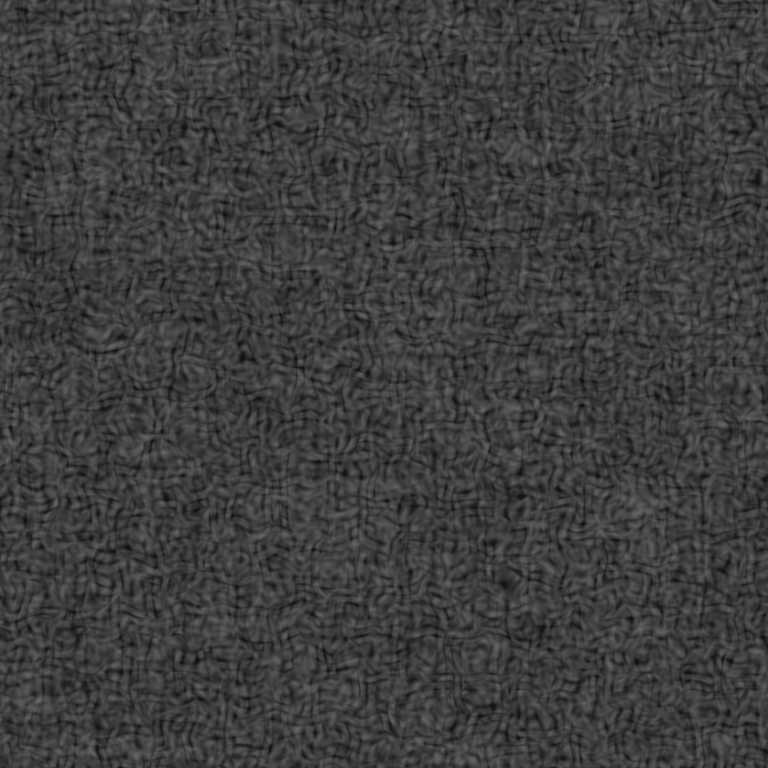
This texture is drawn by a WebGL 2 fragment shader. Its source:

```glsl
#version 300 es
precision highp float;
// Dark charcoal woven cloth with wobbly threads and short fuzzy fibres.

uniform vec2 u_resolution;
out vec4 fragColor;

const float PI = 3.14159265;
const float THREADS = 71.0;                  // threads across the canvas
const float BASE_GREY = 0.273;               // brightness before grooves
const float WOBBLE = 1.1;                    // thread displacement, in threads
const float WOBBLE_FREQ = 0.37;
const float GROOVE_DEPTH = 0.052;            // darkening between threads
const float GROOVE_VARIATION = 2.2;          // uneven visibility of grooves
const vec2 FIBRE_FREQ = vec2(0.85, 1.75);    // along and across a fibre
const float FIBRE_CONTRAST = 0.185;
const float STREAK_CONTRAST = 0.042;         // thread-to-thread brightness
const float GRAIN_CONTRAST = 0.055;
const float MOTTLE_CONTRAST = 0.030;         // broad soft patches

// Random unit vector for a lattice point.
vec2 latticeGradient(vec2 cell) {
    uvec2 q = uvec2(ivec2(cell) + 32768);
    uint h = q.x * 1597334677u ^ q.y * 3812015801u;
    h = (h ^ (h >> 15)) * 2246822519u;
    h = (h ^ (h >> 13)) * 3266489917u;
    h ^= h >> 16;
    float angle = float(h & 65535u) / 65536.0 * 2.0 * PI;
    return vec2(cos(angle), sin(angle));
}

// Gradient noise, centred on zero.
float gradientNoise(vec2 p) {
    vec2 cell = floor(p);
    vec2 f = p - cell;
    vec2 fade = f * f * f * (f * (f * 6.0 - 15.0) + 10.0);
    vec2 e = vec2(1.0, 0.0);
    float a = dot(latticeGradient(cell), f);
    float b = dot(latticeGradient(cell + e.xy), f - e.xy);
    float c = dot(latticeGradient(cell + e.yx), f - e.yx);
    float d = dot(latticeGradient(cell + e.xx), f - e.xx);
    return mix(mix(a, b, fade.x), mix(c, d, fade.x), fade.y);
}

// Noise stretched along one direction.
float fibreNoise(vec2 p, float angle, float seed) {
    vec2 along = vec2(cos(angle), sin(angle));
    vec2 q = vec2(dot(p, along), dot(p, vec2(-along.y, along.x)));
    return gradientNoise(q * FIBRE_FREQ + seed);
}

// Smooth 0 to 1 choice that varies from place to place.
float patchSelector(vec2 p, float seed) {
    return smoothstep(-0.13, 0.13, gradientNoise(p * 0.55 + seed));
}

// Short fibres that lean in locally varying directions.
float fibres(vec2 p) {
    float diagonal = mix(fibreNoise(p, 0.25 * PI + 0.1, 11.3),
                         fibreNoise(p, -0.25 * PI + 0.07, 57.9),
                         patchSelector(p, 103.4));
    float straight = mix(fibreNoise(p, 0.04, 211.7),
                         fibreNoise(p, 0.5 * PI - 0.05, 307.1),
                         patchSelector(p, 401.6));
    return mix(diagonal, straight, patchSelector(p, 503.2));
}

// Darkness of the gaps between threads on both axes.
float grooves(vec2 p) {
    vec2 gap = pow(abs(cos(PI * p)), vec2(6.0));
    vec2 strength = 1.0 + GROOVE_VARIATION * vec2(
        gradientNoise(p * vec2(0.45, 0.7) + 611.3),
        gradientNoise(p * vec2(0.7, 0.45) + 703.8));
    return dot(gap, max(strength, 0.0));
}

// Long faint bands that follow single threads.
float streaks(vec2 p) {
    return gradientNoise(p * vec2(0.09, 0.85) + 809.2)
         + gradientNoise(p * vec2(0.85, 0.09) + 907.6);
}

void main() {
    vec2 uv = gl_FragCoord.xy / min(u_resolution.x, u_resolution.y);
    vec2 cloth = uv * THREADS;

    // Uneven yarn pulls the grid out of true.
    vec2 wobble = vec2(gradientNoise(cloth * WOBBLE_FREQ + 21.5),
                       gradientNoise(cloth * WOBBLE_FREQ + 83.1));
    vec2 woven = cloth + WOBBLE * wobble;

    // Layers of the cloth, from weave to broad patches.
    float grey = BASE_GREY;
    grey -= GROOVE_DEPTH * grooves(woven);
    grey += FIBRE_CONTRAST * fibres(cloth + 0.4 * wobble);
    grey += STREAK_CONTRAST * streaks(woven);
    grey += GRAIN_CONTRAST * gradientNoise(cloth * 1.6 + 1009.4);
    grey += MOTTLE_CONTRAST * gradientNoise(cloth * 0.12 + 1103.7);

    fragColor = vec4(vec3(clamp(grey, 0.08, 0.45)), 1.0);
}
```
